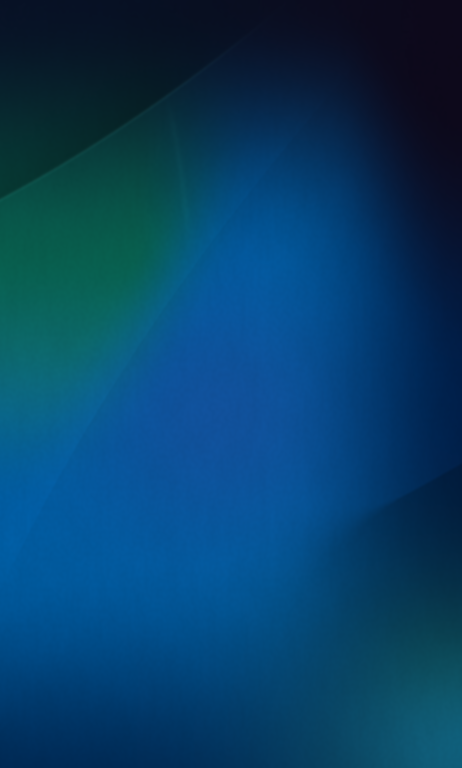
Reproduce this background procedurally as a Shadertoy shader.

```glsl
// Soft blue and green aurora sheets with faint curved folds on a night backdrop.

const vec3 DUSK   = vec3(0.03, 0.07, 0.15);
const vec3 NIGHT  = vec3(0.05, 0.035, 0.105);
const vec3 NAVY   = vec3(0.0, 0.115, 0.28);
const vec3 AZURE  = vec3(0.0, 0.355, 0.62);
const vec3 COBALT = vec3(0.065, 0.315, 0.605);
const vec3 GREEN  = vec3(0.03, 0.375, 0.305);
const vec3 TEAL   = vec3(0.055, 0.415, 0.46);
const vec3 LAGOON = vec3(0.06, 0.37, 0.48);
const vec3 MOSS   = vec3(0.065, 0.37, 0.39);

// Elliptical glow that falls from 1 at its centre
float glow(vec2 p, vec2 centre, vec2 radius) {
    vec2 q = (p - centre) / radius;
    return exp(-dot(q, q));
}

// Thin soft line around a signed distance of zero
float hairline(float dist, float width) {
    return exp(-dist * dist / (width * width));
}

// Parabola through (0, start)
float parabola(float t, float start, float slope, float bend) {
    return start + t * (slope + bend * t);
}

vec2 gradientAt(vec2 cell) {
    float angle = 6.2832 * fract(sin(dot(cell, vec2(127.1, 311.7))) * 43758.5);
    return vec2(cos(angle), sin(angle));
}

float gradientNoise(vec2 p) {
    vec2 cell = floor(p), f = fract(p);
    vec2 u = f * f * f * (f * (f * 6.0 - 15.0) + 10.0);
    vec2 e = vec2(0.0, 1.0);
    float low = mix(dot(gradientAt(cell), f),
                    dot(gradientAt(cell + e.yx), f - e.yx), u.x);
    float high = mix(dot(gradientAt(cell + e.xy), f - e.xy),
                     dot(gradientAt(cell + e.yy), f - e.yy), u.x);
    return mix(low, high, u.y);
}

// Blue body, shaded towards the right side and the floor
vec3 blueBody(vec2 p) {
    vec3 color = mix(AZURE, COBALT, glow(p, vec2(0.48, 0.46), vec2(0.3, 0.16)));
    color = mix(color, NAVY, smoothstep(0.57, 1.03, p.x));
    vec3 floorTint = vec3(0.4, 0.42, 0.5);
    return color * mix(floorTint, vec3(1.0), smoothstep(-0.05, 0.28, p.y));
}

// Green sheet on the left, bounded by a curved diagonal
vec3 addGreenSheet(vec3 color, vec2 p) {
    float edge = parabola(p.y - 0.23, 0.0, 0.78, 0.5) - p.x;
    float mask = smoothstep(-0.13, 0.15, edge)
               * smoothstep(0.33, 0.56, p.y)
               * (1.0 - smoothstep(0.28, 0.58, p.x));
    color = mix(color, mix(TEAL, GREEN, smoothstep(0.47, 0.68, p.y)), mask);
    float lit = smoothstep(-0.004, 0.004, edge) * exp(-max(edge, 0.0) / 0.1);
    return color * (1.0 + 0.05 * lit * smoothstep(0.2, 0.35, p.y));
}

// Dark fold and teal light in the lower right corner
vec3 addLowerFold(vec3 color, vec2 p) {
    float edge = parabola(p.x - 0.63, 0.284, 0.26, 0.12) - p.y;
    float width = mix(0.1, 0.003, smoothstep(0.5, 0.88, p.x));
    float shade = smoothstep(-width, width, edge) * smoothstep(0.42, 0.85, p.x);
    color *= 1.0 - 0.2 * shade;
    vec3 light = mix(LAGOON, MOSS, smoothstep(0.02, 0.2, p.y) * smoothstep(0.6, 0.95, p.x));
    return mix(color, light, glow(p, vec2(1.0, 0.03), vec2(0.38, 0.2)));
}

// Night sky closing in from the top and the upper right
vec3 addNight(vec3 color, vec2 p) {
    float height = p.y + 0.14 * smoothstep(0.72, 1.0, p.x);
    vec3 sky = mix(DUSK, NIGHT, smoothstep(0.2, 1.0, p.x));
    return mix(color, sky, smoothstep(0.63, 1.0, height));
}

// Rim of the upper sheet: shadow above, thin highlight on the edge
vec3 addUpperRim(vec3 color, vec2 p) {
    float edge = p.y - parabola(p.x, 0.74, 0.32, 0.15);
    float fade = 1.0 - smoothstep(0.3, 0.65, p.x);
    float above = smoothstep(-0.003, 0.003, edge);
    color *= 1.0 - 0.3 * fade * above * exp(-max(edge, 0.0) / 0.1);
    color += vec3(0.02, 0.04, 0.037) * fade * hairline(edge, 0.003);
    return color;
}

// Faint upright crease inside the green sheet
vec3 addCrease(vec3 color, vec2 p) {
    float edge = p.x - parabola(0.865 - p.y, 0.365, 0.36, -0.7);
    float span = smoothstep(0.66, 0.74, p.y) * (1.0 - smoothstep(0.83, 0.88, p.y));
    return color + vec3(0.008, 0.018, 0.017) * span * hairline(edge, 0.007);
}

// Broad mottling, upright streaks and fine grain
float texturing(vec2 p) {
    return 0.02 * gradientNoise(p * vec2(10.0, 16.0))
         + 0.022 * gradientNoise(p * vec2(46.0, 24.0) + 7.3)
         + 0.026 * gradientNoise(p * vec2(110.0, 150.0) + 3.7);
}

void mainImage(out vec4 fragColor, in vec2 fragCoord) {
    vec2 p = fragCoord / iResolution.xy;

    vec3 color = blueBody(p);
    color = addGreenSheet(color, p);
    color = addLowerFold(color, p);
    color = addNight(color, p);
    color = addUpperRim(color, p);
    color = addCrease(color, p);

    color *= 1.0 + texturing(p);
    fragColor = vec4(clamp(color, 0.0, 1.0), 1.0);
}
```
